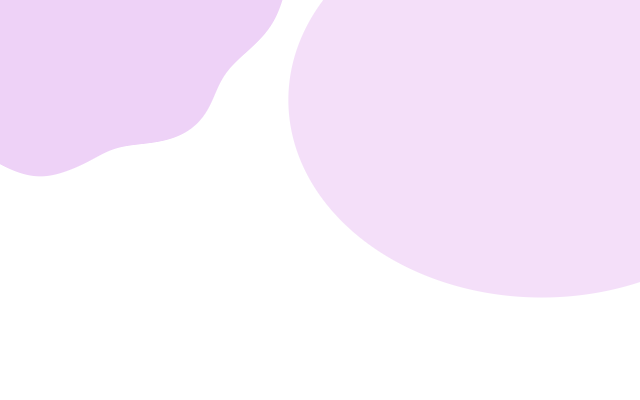
Give the GLSL for this background, as a Shadertoy shader.

```glsl
// Two flat lilac shapes on white: a large ellipse cut by the right and top
// edges, and a wavy blob filling the top left corner. The blob is a polar
// curve around that corner, its radius a ramp plus layered sines.

const float PI = 3.14159;

// Approximate signed distance to an axis-aligned ellipse
float ellipseDistance(vec2 p, vec2 radii) {
    float k = length(p / radii);
    float slope = length(p / (radii * radii));
    return k * (k - 1.0) / max(slope, 1e-4);
}

// Blob radius; turn runs from 0 (straight down) to 1 (straight right)
float blobRadius(float turn) {
    float a = PI * turn;
    float ramp = 0.4104 + 0.2958 * turn;
    float broad = -0.0458 * sin(a) + 0.0042 * sin(2.0 * a) + 0.0188 * sin(4.0 * a);
    float fine = -0.0070 * sin(6.0 * a) + 0.0050 * sin(7.0 * a) - 0.0016 * sin(8.0 * a)
               + 0.0011 * sin(9.0 * a) - 0.0011 * sin(10.0 * a);
    return ramp + broad + fine;
}

// Smooth coverage of a shape, about one pixel wide at its edge
float coverage(float dist) {
    return clamp(0.5 - dist * iResolution.y, 0.0, 1.0);
}

void mainImage(out vec4 fragColor, in vec2 fragCoord) {
    // Canvas height is one unit
    vec2 p = fragCoord / iResolution.y;
    vec3 color = vec3(1.0);

    // Pale ellipse on the right
    float ellipse = ellipseDistance(p - vec2(1.3542, 0.75), vec2(0.6333, 0.4938));
    color = mix(color, vec3(0.955, 0.875, 0.975), coverage(ellipse));

    // Deeper wavy blob in the top left corner
    vec2 corner = vec2(p.x, 1.0 - p.y);
    float turn = atan(corner.x, corner.y) / (0.5 * PI);
    float blob = length(corner) - blobRadius(turn);
    color = mix(color, vec3(0.934, 0.825, 0.970), coverage(blob));

    fragColor = vec4(color, 1.0);
}
```
